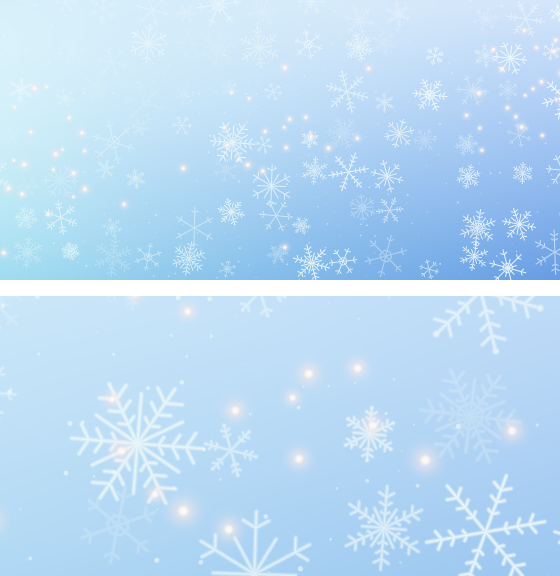
Top: the whole. Bottom: its middle third, enlarged.
Reproduce this pattern procedurally as a Shadertoy shader.

```glsl
// Winter backdrop: pale snowflakes, warm sparkles and fine specks over a soft blue gradient.
// Flakes are six-fold folded line segments on a jittered grid; sparkles gather in
// clusters along a rising band, and gradient noise bends the sky and thins the specks.

const vec3 TOP_LEFT     = vec3(0.84, 0.94, 0.98);
const vec3 TOP_RIGHT    = vec3(0.83, 0.90, 0.98);
const vec3 MIDDLE_LEFT  = vec3(0.81, 0.935, 0.975);
const vec3 MIDDLE_RIGHT = vec3(0.63, 0.77, 0.95);
const vec3 BOTTOM_LEFT  = vec3(0.62, 0.86, 0.94);
const vec3 BOTTOM_RIGHT = vec3(0.40, 0.61, 0.89);
const vec3 FLAKE_COLOR  = vec3(0.96, 0.99, 0.98);
const vec3 HALO_COLOR   = vec3(1.00, 0.92, 0.91);
const vec3 CORE_COLOR   = vec3(1.00, 0.98, 0.96);

const float FLAKE_CELL = 0.148;
const float FLAKE_JITTER = 0.5;
const float FLAKE_MIN = 0.030;
const float FLAKE_MAX = 0.080;
const float FLAKE_SHARE = 0.95;
const float FLAKE_SOFTNESS = 0.0034;
const float SPARKLE_CELL = 0.07;
const float SPARKLE_SHARE = 0.75;
const float SPECK_CELL = 0.036;
const float SPECK_SHARE = 0.4;
const float TAU = 6.28319;

vec4 hash4(vec2 p, float seed) {
    vec4 q = fract(vec4(p.xyx, seed) * vec4(0.1031, 0.1030, 0.0973, 0.1099));
    q += dot(q, q.wzxy + 33.33);
    return fract((q.xxyz + q.yzzw) * q.zywx);
}

float gradientDot(vec2 cell, vec2 offset) {
    float angle = TAU * hash4(cell, 9.0).x;
    return dot(vec2(cos(angle), sin(angle)), offset);
}

float gradientNoise(vec2 p) {
    vec2 i = floor(p), f = fract(p);
    vec2 u = f * f * f * (f * (f * 6.0 - 15.0) + 10.0);
    vec2 e = vec2(1.0, 0.0);
    return mix(mix(gradientDot(i, f), gradientDot(i + e, f - e), u.x),
               mix(gradientDot(i + e.yx, f - e.yx), gradientDot(i + 1.0, f - 1.0), u.x), u.y);
}

float segment(vec2 p, vec2 a, vec2 b) {
    vec2 d = b - a;
    return length(p - a - d * clamp(dot(p - a, d) / dot(d, d), 0.0, 1.0));
}

// Distance to the lines of a flake of radius 1
float flakeDistance(vec2 p, vec4 style) {
    float sector = TAU / 6.0;
    float angle = abs(mod(atan(p.y, p.x) + 0.5 * sector, sector) - 0.5 * sector);
    vec2 q = length(p) * vec2(cos(angle), sin(angle));
    vec2 slant = vec2(0.5, 0.866);
    float d = segment(q, vec2(0.0), vec2(1.0, 0.0));

    // Side twigs, longest near the tip
    float twigs = 1.0 + floor(style.x * 2.99);
    for (float k = 0.0; k < 3.0; k++) {
        if (k >= twigs) break;
        float root = 0.74 - 0.21 * k;
        float reach = mix(0.17, 0.27, style.y) * (1.0 - 0.22 * k);
        d = min(d, segment(q, vec2(root, 0.0), vec2(root, 0.0) + reach * slant));
    }
    // Short arms between the main ones
    if (style.z > 0.35)
        d = min(d, segment(q, vec2(0.0), mix(0.4, 0.8, style.y) * slant.yx));
    // Inner hexagon, or a bead on each tip
    if (style.w < 0.25) d = min(d, abs(q.x - 0.24));
    else if (style.w > 0.75) d = min(d, length(q - vec2(1.0, 0.0)) - 0.025);
    return d;
}

float snowflakes(vec2 p, float pixel) {
    float ink = 0.0;
    vec2 home = floor(p / FLAKE_CELL);
    for (int n = 0; n < 9; n++) {
        vec2 id = home + vec2(n % 3, n / 3) - 1.0;
        vec4 h = hash4(id, 1.0), look = hash4(id, 2.0);
        vec4 style = hash4(id, 3.0);
        if (look.x > FLAKE_SHARE) continue;
        float radius = mix(FLAKE_MIN, FLAKE_MAX, pow(h.z, 1.4));
        vec2 center = (id + 0.5 + FLAKE_JITTER * (h.xy - 0.5)) * FLAKE_CELL;
        vec2 q = p - center;
        if (length(q) > radius * 1.15) continue;
        float turn = TAU * h.w;
        q = mat2(cos(turn), -sin(turn), sin(turn), cos(turn)) * q;
        float d = flakeDistance(q / radius, style) * radius;
        float halfWidth = 0.0006 + 0.017 * radius;
        float soft = max(pixel, FLAKE_SOFTNESS);
        float cover = clamp((halfWidth - d) / soft + 0.5, 0.0, 1.0);
        // Flakes grow bolder towards the lower right
        float opacity = mix(0.2, 0.9, look.y) + 0.2 * (center.x - 1.2 * center.y - 0.3);
        ink = max(ink, cover * clamp(opacity, 0.16, 0.96));
    }
    return ink;
}

// Three clusters along a band that climbs to the right
float clusterDensity(vec2 p) {
    float offBand = (p.y - 0.36 - 0.19 * p.x) / 0.23;
    float bump = 0.5 + 0.5 * cos(TAU * (p.x - 0.1) / 0.89);
    return exp(-offBand * offBand) * (0.06 + 0.94 * bump * bump);
}

// Returns halo and core strength
vec2 sparkles(vec2 p, float pixel) {
    vec2 light = vec2(0.0);
    vec2 home = floor(p / SPARKLE_CELL);
    for (int n = 0; n < 9; n++) {
        vec2 id = home + vec2(n % 3, n / 3) - 1.0;
        vec4 h = hash4(id, 5.0);
        vec2 center = (id + 0.1 + 0.8 * h.xy) * SPARKLE_CELL;
        if (h.z > SPARKLE_SHARE * clusterDensity(center)) continue;
        float radius = mix(0.0035, 0.0075, h.w), d = length(p - center);
        float halo = 0.65 * exp(-d * d / (5.0 * radius * radius));
        float core = 0.9 * (1.0 - smoothstep(0.3 * radius, radius + pixel, d));
        light = max(light, vec2(halo, core));
    }
    return light;
}

float specks(vec2 p, float pixel) {
    vec2 id = floor(p / SPECK_CELL);
    vec4 h = hash4(id, 7.0);
    vec2 center = (id + 0.15 + 0.7 * h.xy) * SPECK_CELL;
    float share = SPECK_SHARE * (0.6 + 1.2 * gradientNoise(center * 3.0));
    float radius = mix(0.0009, 0.0032, h.w * h.w);
    float cover = clamp((radius - length(p - center)) / pixel + 0.5, 0.0, 1.0);
    return cover * step(h.z, share) * mix(0.3, 0.6, h.w);
}

// Smooth blend through three rows of colour
vec3 sky(vec2 uv) {
    vec3 low = mix(BOTTOM_LEFT, BOTTOM_RIGHT, uv.x);
    vec3 mid = mix(MIDDLE_LEFT, MIDDLE_RIGHT, uv.x);
    vec3 high = mix(TOP_LEFT, TOP_RIGHT, uv.x);
    float y = uv.y;
    return low * (1.0 - y) * (1.0 - 2.0 * y) + mid * 4.0 * y * (1.0 - y) + high * y * (2.0 * y - 1.0);
}

void mainImage(out vec4 fragColor, in vec2 fragCoord) {
    vec2 p = fragCoord / iResolution.y;
    float pixel = 1.0 / iResolution.y;
    vec2 uv = fragCoord / iResolution.xy;
    vec2 bend = vec2(gradientNoise(p * 1.6), gradientNoise(p * 1.6 + 17.0));
    vec3 color = sky(clamp(uv + 0.06 * bend, 0.0, 1.0));

    color = mix(color, FLAKE_COLOR, specks(p, pixel));
    color = mix(color, FLAKE_COLOR, snowflakes(p, pixel));
    vec2 light = sparkles(p, pixel);
    color = mix(color, HALO_COLOR, light.x);
    color = mix(color, CORE_COLOR, light.y);
    fragColor = vec4(color, 1.0);
}
```
